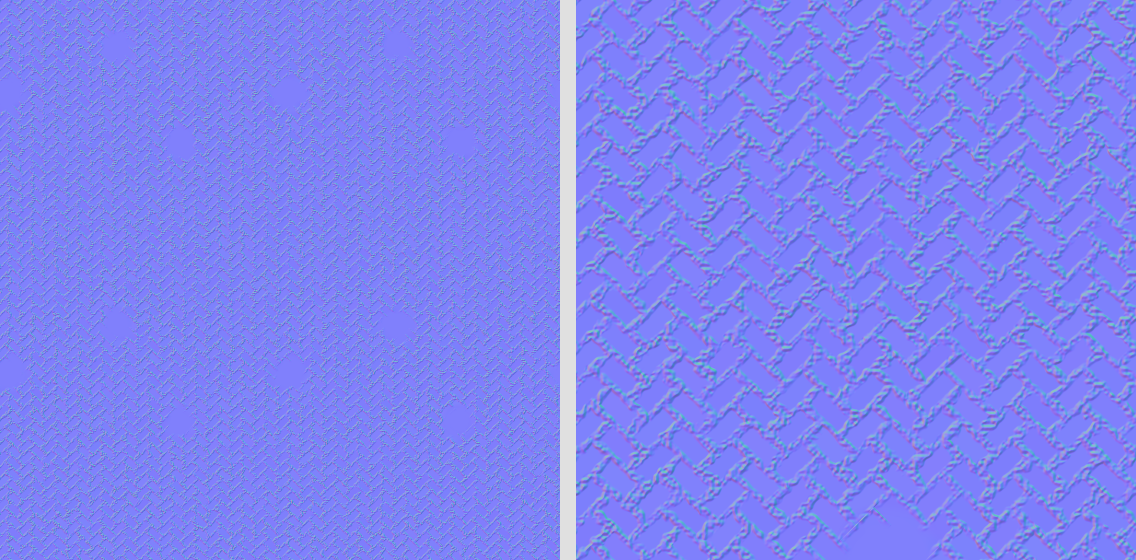
Left: the whole. Right: its middle third, enlarged.
This texture map is drawn by a Shadertoy shader. Its source:

```glsl
float hash(vec2 p) {
    return fract(sin(dot(p, vec2(127.1, 311.7))) * 43758.5453);
}

// Value noise that wraps after a whole number of cells
float noise(vec2 uv, float cells) {
    vec2 p = uv * cells, i = floor(p), f = fract(p);
    f = f * f * (3.0 - 2.0 * f);
    vec2 a = mod(i, cells), b = mod(i + 1.0, cells);
    return mix(mix(hash(a), hash(vec2(b.x, a.y)), f.x),
               mix(hash(vec2(a.x, b.y)), hash(b), f.x), f.y);
}

// Distance to the nearest of three smooth patches in each half of the canvas
float patchDistance(vec2 uv) {
    float nearest = 1.0;
    for (int i = 0; i < 3; i++) {
        vec2 centre = vec2(0.42 + 0.611 * float(i), 0.84 - 0.173 * float(i));
        nearest = min(nearest, length(fract(2.0 * uv - centre + 0.5) - 0.5));
    }
    return nearest;
}

float height(vec2 uv) {
    // Diagonal herringbone: 24 zigzags across, 48 courses down
    vec2 p = 48.0 * vec2(uv.x + uv.y, uv.y - uv.x);
    vec2 cell = floor(p);
    float k = mod(cell.x - cell.y, 4.0);
    bool lying = k < 1.5;
    vec2 origin = cell - (lying ? vec2(k, 0.0) : vec2(0.0, 3.0 - k));
    vec2 size = lying ? vec2(2.0, 1.0) : vec2(1.0, 2.0);
    vec2 local = p - origin;
    vec2 id = mod(vec2(origin.x - origin.y, origin.x + origin.y), 96.0);

    // Brick face with crumbled ends, chipped edges and a slight random tilt
    vec2 inset = min(local, size - local);
    float wear = noise(uv, 96.0);
    inset -= 0.22 * wear * (size - 1.0);
    float chips = (noise(uv + 0.37, 320.0) - 0.6) * 0.26 * wear;
    float face = smoothstep(0.02, 0.17, min(inset.x, inset.y) + chips);
    vec2 tilt = vec2(hash(id), hash(id + 17.3)) - 0.5;
    float top = 0.065 + 0.12 * dot(local - 0.5 * size, tilt);

    // Gritty mortar
    float grit = 0.18 * (noise(uv, 512.0) - 0.5) * (0.7 + 0.6 * wear);
    float relief = mix(grit, top, face);

    // Patches level whole bricks, so their outline is ragged
    float ragged = patchDistance(uv) + 0.03 * (hash(id + 5.1) - 0.5);
    return mix(0.065, relief, smoothstep(0.048, 0.07, ragged));
}

vec3 surfaceNormal(vec2 uv) {
    vec2 e = vec2(0.0005, 0.0);
    vec2 slope = vec2(height(uv + e.xy) - height(uv - e.xy),
                      height(uv + e.yx) - height(uv - e.yx)) / (2.0 * e.x * 68.0);
    return normalize(vec3(-slope.x, slope.y, 1.0));
}

void mainImage(out vec4 fragColor, in vec2 fragCoord) {
    // Average four normals per pixel
    vec3 normal = vec3(0.0);
    for (int i = 0; i < 4; i++) {
        vec2 offset = vec2(i % 2, i / 2) * 0.5 - 0.25;
        normal += 0.25 * surfaceNormal((fragCoord + offset) / iResolution.xy);
    }

    // Soft relief with green pointing down, teal where the surface is rough
    vec3 color = 0.5 + normal * vec3(0.24, 0.24, 0.49);
    color.rg += (1.0 - normal.z) * vec2(-0.08, 0.16);
    fragColor = vec4(color, 1.0);
}
```
